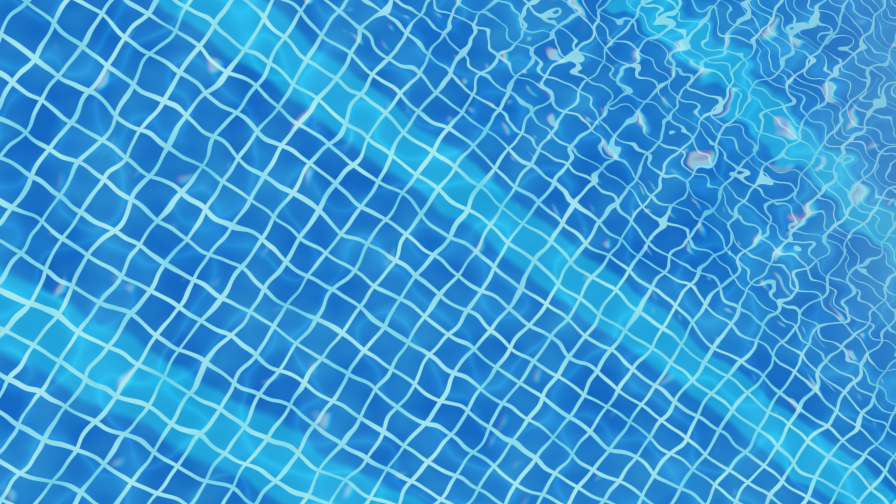
Reproduce this texture procedurally as a WebGL 2 fragment shader.

```glsl
#version 300 es
precision highp float;
uniform vec2 u_resolution;
out vec4 fragColor;

vec2 hash2(vec2 c) {
  vec3 h = fract(vec3(c.xyx) * vec3(0.1031, 0.1030, 0.0973));
  h += dot(h, h.yzx + 33.33);
  return fract((h.xx + h.yz) * h.zy);
}

float cornerGradient(vec2 cell, vec2 offset) {
  float angle = 6.2832 * hash2(cell + 100.0).x;
  return dot(vec2(cos(angle), sin(angle)), offset);
}

float gradientNoise(vec2 p) {
  vec2 i = floor(p), f = p - i;
  vec2 w = f * f * f * (f * (f * 6.0 - 15.0) + 10.0);
  vec2 e = vec2(1.0, 0.0);
  float low = mix(cornerGradient(i, f), cornerGradient(i + e.xy, f - e.xy), w.x);
  float high = mix(cornerGradient(i + e.yx, f - e.yx), cornerGradient(i + e.xx, f - e.xx), w.x);
  return mix(low, high, w.y);
}

vec2 noise2(vec2 p) {
  return vec2(gradientNoise(p), gradientNoise(p + vec2(37.2, 61.7)));
}

// Rows fan out from a vanishing point beyond the lower right corner
float rowCoord(vec2 p) {
  return ((p.y + 2.1) / (4.5 - p.x) - 0.759) / 0.0187;
}

// Columns run across the rows and crowd together to the right
float columnCoord(vec2 p) {
  float s = dot(p, vec2(0.82, -0.57));
  return s * 16.0 + s * s * 1.3;
}

// Refraction: gentle swell nearby, short choppy ripples far away
vec2 refractWater(vec2 p, float far) {
  vec2 swell = 0.020 * noise2(p * 9.0) + 0.007 * noise2(p * 21.0 + 5.0);
  vec2 chop = 0.034 * noise2(p * vec2(15.0, 23.0) + 11.0) + 0.012 * noise2(p * vec2(29.0, 44.0));
  return p + swell + far * chop;
}

float groutLine(float coord, float halfWidth) {
  float aa = clamp(fwidth(coord), 0.01, 0.35);
  float d = abs(fract(coord + 0.5) - 0.5);
  float coverage = 1.0 - smoothstep(halfWidth - 0.6 * aa, halfWidth + 0.8 * aa, d);
  return coverage * min(1.0, 3.0 * halfWidth / aa);
}

float glint(vec2 q, float far) {
  float n = gradientNoise(q * mix(vec2(24.0, 13.0), vec2(31.0, 19.0), far));
  float threshold = mix(0.40, 0.30, far);
  return smoothstep(threshold, threshold + 0.2, n);
}

void main() {
  vec2 p = gl_FragCoord.xy / u_resolution.y;
  float far = smoothstep(0.0, 7.0, rowCoord(p));
  vec2 w = refractWater(p, far);

  // Tile grid, with the far rows foreshortened
  float row = rowCoord(w);
  float beyond = max(row, 0.0);
  vec2 tile = vec2(columnCoord(w), row + 0.5 + 0.02 * beyond * beyond);

  // Blue tiles with soft shade from the waves
  float shade = 0.5 + 0.9 * gradientNoise(w * 7.0) + 0.5 * gradientNoise(p * vec2(17.0, 24.0));
  shade += 0.25 * (hash2(floor(tile) + 50.0).x - 0.5);
  vec3 color = mix(vec3(0.08, 0.41, 0.76), vec3(0.16, 0.54, 0.81), clamp(shade, 0.0, 1.0));

  // Pale stripes every eleven rows
  float stripeDistance = abs(mod(row + 5.5, 11.0) - 5.5);
  float stripe = 1.0 - smoothstep(0.85, 1.15, stripeDistance);
  color = mix(color, vec3(0.14, 0.68, 0.88) + 0.05 * (shade - 0.5), 0.85 * stripe);

  // Broken light net on the pool floor
  float net = 1.0 - abs(gradientNoise(w * 8.0 + 20.0)) * 2.4;
  color += vec3(0.03, 0.10, 0.08) * pow(max(net, 0.0), 5.0);

  // Grout of uneven brightness
  float light = clamp(0.72 + 0.8 * gradientNoise(w * 11.0 + 8.0), 0.3, 1.0);
  float halfWidth = mix(0.055, 0.048, far) + 0.025 * (light - 0.6);
  float grout = max(groutLine(tile.x, halfWidth), groutLine(tile.y, halfWidth));
  vec3 groutColor = mix(vec3(0.34, 0.78, 0.89), vec3(0.70, 0.94, 0.95), light);
  color = mix(color, groutColor, grout * mix(0.92, 0.78, far));

  // Glints, their colours split by refraction
  vec2 q = mat2(0.82, 0.57, -0.57, 0.82) * w;
  vec2 split = vec2(0.004, 0.002);
  vec3 spark = vec3(glint(q + split, far), glint(q, far), glint(q - split, far));
  color = mix(color, vec3(0.80, 0.93, 0.95), spark * mix(0.55, 0.65, far));

  // Sky haze at the right edge
  float haze = smoothstep(1.45, 1.85, p.x) * smoothstep(0.1, 0.5, p.y);
  color = mix(color, vec3(0.52, 0.71, 0.83), 0.35 * haze);
  fragColor = vec4(clamp(color, 0.0, 1.0), 1.0);
}
```
